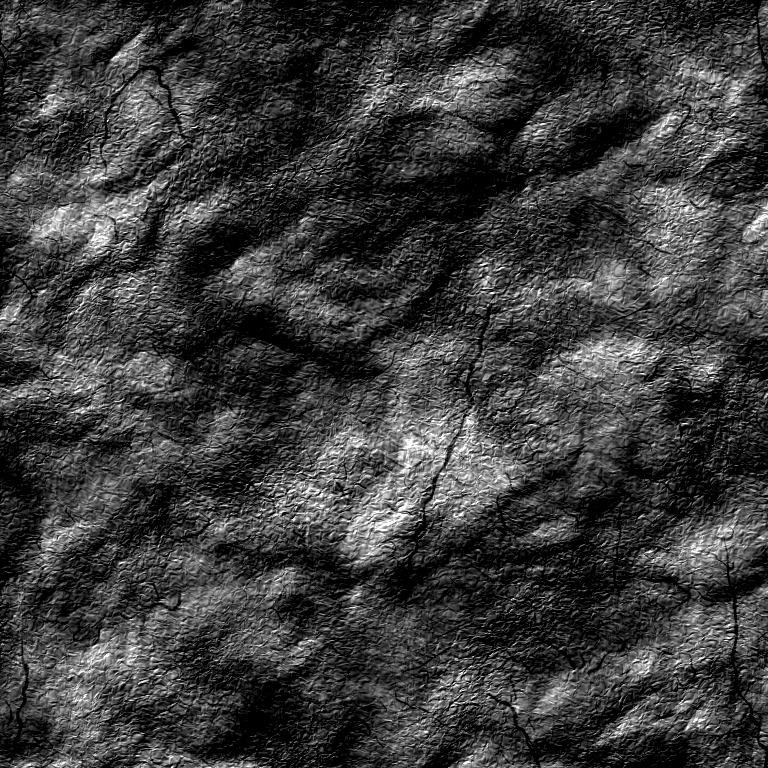
Reproduce this texture procedurally as a Shadertoy shader.

```glsl
// Dark, rugged rock face in greys: rounded lumps, creases, ledges, rough grain and cracks.
// Two height fields are lit from the upper left by a directional difference,
// then hollows and cracks darken the result and a tone curve maps it to grey.

const float TAU = 6.28318;
const float STEP = 0.0007;                 // sampling distance of the relief
const vec2 LIGHT = vec2(-0.50, 0.87);      // direction towards the light

vec2 hashDirection(vec2 cell) {
    float angle = TAU * fract(sin(dot(cell, vec2(127.1, 311.7))) * 43758.5);
    return vec2(cos(angle), sin(angle));
}

// Gradient noise, about -0.7 to 0.7
float noise(vec2 p) {
    vec2 i = floor(p), f = p - i;
    vec2 u = f * f * (3.0 - 2.0 * f);
    float a = dot(hashDirection(i), f);
    float b = dot(hashDirection(i + vec2(1, 0)), f - vec2(1, 0));
    float c = dot(hashDirection(i + vec2(0, 1)), f - vec2(0, 1));
    float d = dot(hashDirection(i + vec2(1, 1)), f - vec2(1, 1));
    return mix(mix(a, b, u.x), mix(c, d, u.x), u.y);
}

// Absolute value with a rounded crease
float softAbs(float x, float softness) {
    return sqrt(x * x + softness * softness);
}

vec2 warp(vec2 p, float frequency, float amount) {
    vec2 q = p * frequency;
    return p + amount * vec2(noise(q + 17.3), noise(q + 41.9));
}

vec2 rotate(vec2 p, float angle) {
    float c = cos(angle), s = sin(angle);
    return vec2(c * p.x - s * p.y, s * p.x + c * p.y);
}

// Thin step along the zero level of a noise, fading in and out
float ledge(vec2 p, float frequency, float seed) {
    float presence = smoothstep(0.0, 0.25, noise(p * frequency * 0.9 + seed * 3.0));
    return presence * smoothstep(-0.012, 0.012, noise(p * frequency + seed));
}

// Lumps separated by creases that are sharp in places
float bulgeHeight(vec2 p) {
    vec2 q = warp(warp(warp(p, 5.0, 0.04), 16.0, 0.014), 50.0, 0.004);
    float softness = mix(0.01, 0.08, smoothstep(-0.2, 0.25, noise(p * 4.0 + 8.0)));
    float height = 0.6 * noise(q * 5.0 + 3.7) / 5.0;
    height += 0.85 * softAbs(noise(q * vec2(7.0, 8.0) + 21.0), softness) / 7.5;
    height += 0.7 * noise(q * 13.0 + 47.0) / 13.0;
    height += 0.6 * softAbs(noise(q * 18.0 + 52.0), 2.0 * softness) / 18.0;
    height += 0.35 * noise(q * 32.0 + 64.0) / 32.0;
    return height + 0.009 * ledge(q, 4.0, 11.0);
}

// Coarse flakes with creased edges down to fine grit
float grainHeight(vec2 p) {
    vec2 q = warp(warp(p, 8.0, 0.02), 90.0, 0.004);
    q = rotate(q, 0.3) * vec2(0.9, 1.1);
    float height = 0.35 * softAbs(noise(q * 50.0), 0.02) / 50.0;
    height += 0.6 * softAbs(noise(q * 110.0 + 13.0), 0.03) / 110.0;
    height += 0.75 * noise(rotate(q, 0.9) * 210.0 + 29.0) / 210.0;
    height += 0.65 * noise(rotate(q, -0.7) * 370.0 + 83.0) / 370.0;
    return height;
}

// Broken, tapering dark lines along the zero level of a noise
float cracks(vec2 p, vec2 frequency, float width, float seed) {
    vec2 q = warp(warp(p, 9.0, 0.025), 45.0, 0.01) * frequency + seed;
    vec2 e = vec2(0.02, 0.0);
    float level = noise(q);
    vec2 slope = vec2(noise(q + e.xy) - level, noise(q + e.yx) - level) / e.x;
    float distanceToLine = abs(level) / (length(slope * frequency) + 0.1);
    float presence = smoothstep(0.03, 0.25, noise(p * frequency * 1.3 + seed * 2.0));
    float halfWidth = width * (0.4 + 0.6 * presence);
    return presence * (1.0 - smoothstep(0.2 * halfWidth, halfWidth, distanceToLine));
}

// Grey value of a shade that is spread about zero with unit deviation
float toneCurve(float shade) {
    return clamp(0.215 + 0.235 * shade + 0.021 * shade * shade, 0.0, 1.0);
}

void mainImage(out vec4 fragColor, in vec2 fragCoord) {
    vec2 p = fragCoord / iResolution.y;
    vec2 towardsLight = p + LIGHT * STEP;

    // Relief lighting at both scales
    float height = bulgeHeight(p);
    float grain = grainHeight(p);
    float bulgeLight = (height - bulgeHeight(towardsLight)) / STEP;
    float grainLight = (grain - grainHeight(towardsLight)) / STEP;
    float roughness = 1.0 + 0.7 * noise(p * 7.0 + 71.0);

    // Hollows, small pits and broad light variation
    float hollow = (height - 0.032) / 0.034;
    float pit = (grain - 0.0021) / 0.0014;
    float broad = noise(p * 3.0 + 33.0) / 0.21;

    float shade = 0.05 + 0.68 * bulgeLight + 0.76 * roughness * grainLight;
    shade += 0.45 * hollow + 0.2 * pit + 0.12 * broad;

    // Long upright cracks, a finer network and hairlines
    shade -= 1.8 * cracks(p, vec2(5.0, 2.2), 0.0032, 5.0);
    shade -= 1.4 * cracks(p, vec2(9.0, 14.0), 0.0024, 19.0);
    shade -= 1.2 * cracks(p, vec2(20.0, 34.0), 0.0019, 37.0);

    fragColor = vec4(vec3(toneCurve(shade)), 1.0);
}
```
